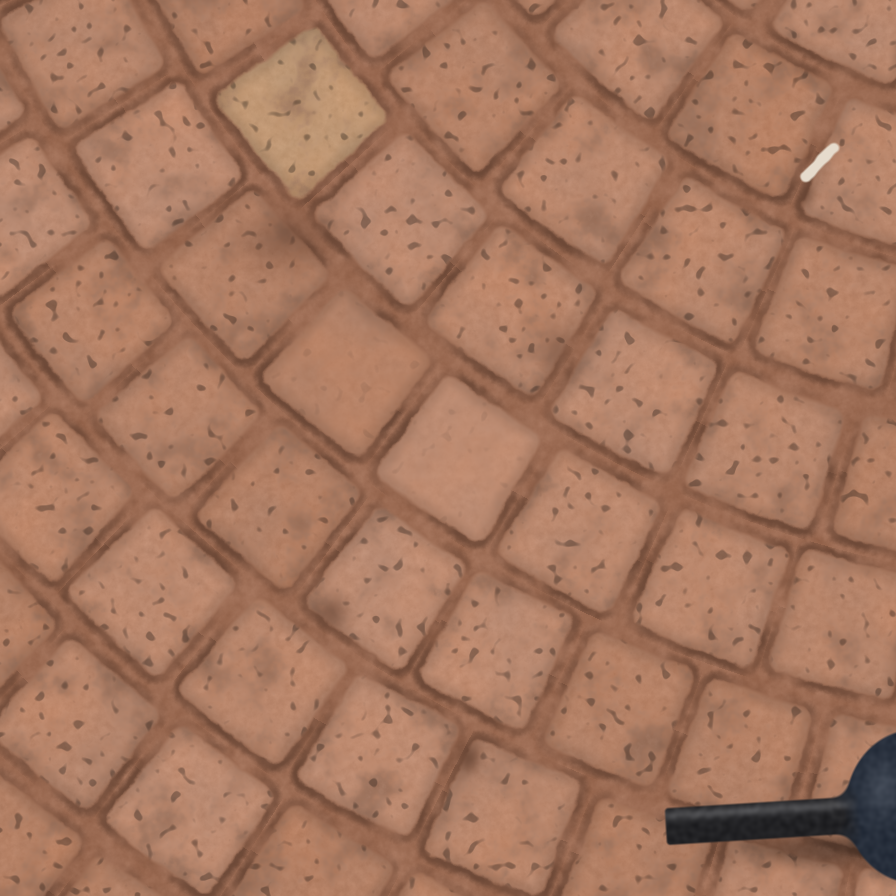
A Shadertoy shader for this texture:

```glsl
// Worn terracotta setts laid in concentric arcs, with a pale chip and a dark rod at the edge.
#define ARC_CENTER vec2(1.2656, 1.6029)
#define FIRST_RADIUS 0.681
#define ROW_PITCH 0.1654
#define JOINT_WIDTH 0.025
#define CORNER_RADIUS 0.012
#define EDGE_WOBBLE 0.006
#define MOTTLE 0.62
#define GRAIN 0.075
#define STONE_COLOR vec3(0.725, 0.525, 0.42)
#define STAIN_COLOR vec3(0.54, 0.395, 0.32)
#define JOINT_COLOR vec3(0.61, 0.42, 0.325)
#define SHADOW_COLOR vec3(0.40, 0.265, 0.20)

// Angle of a reference stone in each row, and the angle between stones
const float rowPhase[9] = float[9](0.469, 0.526, 0.653, 0.631, 0.711, 0.587, 0.526, 0.610, 0.604);
const float rowStep[9] = float[9](0.235, 0.188, 0.158, 0.1385, 0.1173, 0.0980, 0.0935, 0.0873, 0.078);

vec2 hash22(vec2 p) {
    vec3 q = fract(p.xyx * vec3(0.1031, 0.1030, 0.0973));
    q += dot(q, q.yzx + 33.33);
    return fract((q.xx + q.yz) * q.zy);
}

float corner(vec2 cell, vec2 f, vec2 o) {
    return dot(hash22(cell + o) * 2.0 - 1.0, f - o);
}

float gradientNoise(vec2 p) {
    vec2 i = floor(p), f = fract(p);
    vec2 u = f * f * f * (f * (f * 6.0 - 15.0) + 10.0);
    float low = mix(corner(i, f, vec2(0)), corner(i, f, vec2(1, 0)), u.x);
    float high = mix(corner(i, f, vec2(0, 1)), corner(i, f, vec2(1)), u.x);
    return mix(low, high, u.y);
}

float fbm(vec2 p) {
    float sum = 0.0, amp = 0.6;
    for (int i = 0; i < 4; i++) {
        sum += amp * gradientNoise(p);
        p = mat2(1.6, 1.2, -1.2, 1.6) * p + 7.3;
        amp *= 0.55;
    }
    return sum;
}

float roundBox(vec2 p, vec2 halfSize, float r) {
    vec2 q = abs(p) - halfSize + r;
    return length(max(q, 0.0)) + min(max(q.x, q.y), 0.0) - r;
}

float segment(vec2 p, vec2 a, vec2 b) {
    vec2 ab = b - a;
    return length(p - a - ab * clamp(dot(p - a, ab) / dot(ab, ab), 0.0, 1.0));
}

float spot(vec2 p, vec2 c, vec2 size) {
    vec2 q = (p - c) / size;
    return exp(-dot(q, q));
}

vec3 paving(vec2 p) {
    // Polar cell: x runs along the row, y outward from the arc centre
    vec2 d = p - ARC_CENTER;
    float radius = length(d), angle = atan(-d.x, -d.y);
    int row = clamp(int(floor((radius - FIRST_RADIUS) / ROW_PITCH + 0.5)), 0, 8);
    float u = (rowPhase[row] - angle) / rowStep[row];
    float k = floor(u + 0.5);
    float rowRadius = FIRST_RADIUS + float(row) * ROW_PITCH;
    float stoneWidth = rowStep[row] * rowRadius;
    vec2 local = vec2((u - k) * stoneWidth, radius - rowRadius);
    vec2 id = vec2(k + 20.0, float(row) + 5.0);
    vec2 rnd = hash22(id), rnd2 = hash22(id + 41.0);

    // Uneven outline with a slight turn per stone
    local += (rnd - 0.5) * 0.006;
    local += (rnd2.x - 0.5) * 0.09 * vec2(-local.y, local.x);
    float rough = fbm(p * 28.0), fine = fbm(p * 95.0 + 13.0);
    vec2 halfSize = 0.5 * (vec2(stoneWidth, ROW_PITCH) - JOINT_WIDTH * vec2(0.85, 1.05));
    float edge = roundBox(local, halfSize, CORNER_RADIUS) + EDGE_WOBBLE * (rough + 0.6 * fine);

    // Stone face: broad stains, warm patches, grain and small pits
    float smoothFace = (row == 4 && (k == 0.0 || k == 1.0)) ? 0.25 : 1.0;
    float stain = smoothstep(-0.02, 0.42, fbm(p * 17.0 + rnd * 9.0) + 0.35 * fine);
    vec3 face = STONE_COLOR + (rnd2.y - 0.5) * vec3(0.045, 0.05, 0.055);
    if (row == 3 && k == -2.0) face = vec3(0.755, 0.595, 0.455);
    face += vec3(0.07, 0.02, -0.01) * fbm(p * 11.0 + 31.0);
    face = mix(face, STAIN_COLOR, MOTTLE * stain * smoothFace);
    face += GRAIN * fine * mix(0.5, 1.0, smoothFace);
    face *= 1.0 - 0.28 * smoothFace * smoothstep(0.22, 0.42, gradientNoise(p * 75.0));
    face *= 1.0 - 0.10 * smoothstep(-0.018, 0.0, edge);

    // Sandy joint with broken shadow lines beside the stones
    vec3 joint = JOINT_COLOR + 0.09 * rough + 0.06 * fine;
    float broken = smoothstep(-0.28, 0.3, fbm(p * 12.0 + 5.0) + 0.08 * sign(local.y));
    float line = smoothstep(-0.002, 0.003, edge) * (1.0 - smoothstep(0.004, 0.014, edge));
    joint = mix(joint, SHADOW_COLOR, line * broken * 0.85);
    vec3 col = mix(face, joint, smoothstep(-0.003, 0.003, edge));

    // Soil stains
    float soil = 0.45 * spot(p, vec2(0.315, 0.730), vec2(0.045, 0.032))
        + 0.75 * spot(p, vec2(0.523, 0.154), vec2(0.014, 0.017))
        + 0.55 * spot(p, vec2(0.371, 0.316), vec2(0.018))
        + 0.35 * spot(p, vec2(0.62, 0.61), vec2(0.018, 0.03));
    return mix(col, SHADOW_COLOR, clamp(soil, 0.0, 1.0));
}

void mainImage(out vec4 fragColor, in vec2 fragCoord) {
    vec2 p = fragCoord / iResolution.xy;
    float aa = 1.5 / iResolution.y;
    vec3 col = paving(p);

    // Pale chip with a small shadow
    float chip = segment(p, vec2(0.900, 0.803), vec2(0.930, 0.835)) + 0.002 * gradientNoise(p * 90.0);
    col = mix(col, SHADOW_COLOR, 0.6 * spot(p, vec2(0.899, 0.785), vec2(0.008, 0.013)));
    col = mix(col, vec3(0.90, 0.86, 0.80), 1.0 - smoothstep(0.006 - aa, 0.006 + aa, chip));

    // Rod and rounded hub, with their shadow on the ground
    col *= 1.0 - 0.35 * spot(p, vec2(0.94, 0.052), vec2(0.12, 0.018));
    vec2 q = mat2(0.998, -0.062, 0.062, 0.998) * (p - vec2(0.850, 0.084));
    float rod = roundBox(q, vec2(0.107, 0.0205), 0.004);
    float hub = length((p - vec2(1.022, 0.100)) / vec2(1.0, 1.1)) - 0.078;
    float blend = clamp(0.5 + 0.5 * (hub - rod) / 0.018, 0.0, 1.0);
    float body = mix(hub, rod, blend) - 0.018 * blend * (1.0 - blend);
    vec3 rodColor = vec3(0.13, 0.13, 0.14) + 0.17 * spot(q, vec2(0.0, 0.012), vec2(0.3, 0.006));
    vec3 hubColor = vec3(0.15, 0.18, 0.23) + 0.10 * spot(p, vec2(0.985, 0.12), vec2(0.02, 0.03));
    vec3 bodyColor = mix(hubColor, rodColor, blend) + 0.06 * gradientNoise(p * 120.0);
    col = mix(col, bodyColor, 1.0 - smoothstep(-aa, aa, body));
    fragColor = vec4(clamp(col, 0.0, 1.0), 1.0);
}
```
